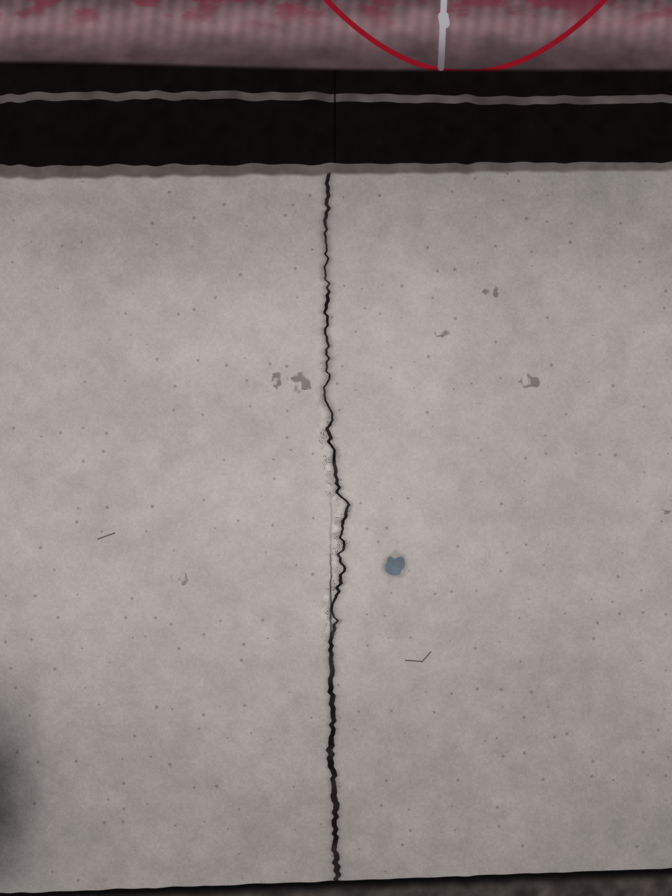
This texture is drawn by a Shadertoy shader. Its source:

```glsl
// Cracked concrete floor below a dark recess, with a ribbed hose, cable and tie along the top.

float hash(vec2 p) {
    vec3 q = fract(p.xyx * 0.1031);
    q += dot(q, q.yzx + 33.33);
    return fract((q.x + q.y) * q.z);
}

float noise(vec2 p) {
    vec2 i = floor(p), f = fract(p);
    f = f * f * (3.0 - 2.0 * f);
    return mix(mix(hash(i), hash(i + vec2(1, 0)), f.x),
               mix(hash(i + vec2(0, 1)), hash(i + vec2(1, 1)), f.x), f.y);
}

float fbm(vec2 p) {
    float sum = 0.0, amp = 0.5;
    for (int i = 0; i < 5; i++) {
        sum += amp * noise(p);
        p = mat2(1.6, 1.2, -1.2, 1.6) * p + 7.3;
        amp *= 0.5;
    }
    return sum;
}

float segment(vec2 p, vec2 a, vec2 b) {
    vec2 d = b - a;
    return length(p - a - d * clamp(dot(p - a, d) / dot(d, d), 0.0, 1.0));
}

// Coverage of a shape whose signed distance is d
float cover(float d, float soft) { return 1.0 - smoothstep(-soft, soft, d); }

float bell(float x, float width) { return exp(-x * x / (width * width)); }

// Horizontal position of the crack at depth y
float crackX(float y) {
    float bend[16] = float[](2.81, 2.795, 2.795, 2.81, 2.8, 2.8, 2.86, 2.94,
                             2.94, 2.88, 2.845, 2.84, 2.84, 2.855, 2.875, 2.895);
    float t = clamp((y - 1.4) / 0.41, 0.0, 14.99);
    int i = int(t);
    float x = mix(bend[i], bend[i + 1], smoothstep(0.0, 1.0, fract(t)));
    x += (0.025 + 0.075 * bell(y - 4.2, 1.0)) * (noise(vec2(y * 9.0, 3)) - 0.5);
    return x + 0.03 * (noise(vec2(y * 28.0, 8)) - 0.5);
}

vec3 concrete(vec2 p, float aa) {
    float light = 0.535 + 0.1 * smoothstep(1.3, 3.0, p.y) - 0.085 * smoothstep(4.8, 7.6, p.y);
    light += 0.035 * bell(length(p - vec2(2.5, 3.6)), 1.6) - 0.02 * smoothstep(3.5, 5.8, p.x);
    light += 0.07 * (fbm(p * 1.4) + fbm(p * 7.0 + 4.0) - 0.96);
    light += 0.026 * (noise(p * 45.0) + noise(p * 90.0) - 1.0);
    light -= 0.32 * bell(length((p - vec2(-0.15, 6.8)) / vec2(0.4, 0.75)), 1.0);

    // Scattered pits, one candidate per cell
    vec2 cell = floor(p * 5.0);
    vec2 pit = fract(p * 5.0) - 0.2 - 0.6 * vec2(hash(cell), hash(cell + 31.0));
    float size = 0.02 + 0.05 * hash(cell + 57.0);
    light *= 1.0 - 0.2 * step(0.62, hash(cell + 83.0)) * cover(length(pit) - size, 0.03 + 2.0 * aa);

    // Larger broken stains: centre and radius
    vec3 stains[7] = vec3[](vec3(2.4, 3.29, 0.09), vec3(2.58, 3.28, 0.09), vec3(4.24, 2.5, 0.06),
        vec3(4.56, 3.27, 0.08), vec3(1.54, 4.95, 0.06), vec3(3.8, 2.87, 0.05), vec3(5.7, 4.34, 0.07));
    float ragged = 0.16 * (fbm(p * 14.0) - 0.48), broken = smoothstep(0.25, 0.65, noise(p * 28.0));
    for (int i = 0; i < 7; i++) {
        float d = length((p - stains[i].xy) * vec2(1, 1.35)) + ragged - stains[i].z;
        light *= 1.0 - 0.28 * cover(d, 0.02) * broken;
    }
    return light * vec3(1.025, 0.98, 0.96);
}

vec3 addCrack(vec3 col, vec2 p, float aa) {
    float off = p.x - crackX(p.y), chips = fbm(p * 17.0);
    // Pale dust and chips beside the opening
    float zone = cover(abs(off + 0.03) - 0.065, 0.035) * smoothstep(3.2, 3.8, p.y) * cover(p.y - 5.45, 0.25);
    col += 0.035 * bell(off, 0.25) * bell(p.y - 4.6, 0.85) + 0.3 * zone * (chips - 0.46);
    col *= 1.0 - 0.5 * zone * cover(abs(chips - 0.4), 0.035);
    // Straight joint left of the crumbled length
    float joint = cover(abs(p.x - 2.83 - 0.012 * noise(p.yy * 16.0)) - 0.005, 0.005 + aa);
    joint *= smoothstep(4.1, 4.4, p.y) * cover(p.y - 5.55, 0.15);
    col *= 1.0 - joint * (0.2 + 0.5 * smoothstep(4.6, 5.1, p.y));
    // Main opening
    float width = 0.007 + 0.009 * noise(vec2(p.y * 7.0, 1)) + 0.012 * smoothstep(5.3, 5.9, p.y);
    float gap = cover(abs(off) - width, aa) * (0.7 + 0.3 * noise(vec2(p.y * 11.0, 5)));
    return mix(col * (1.0 - 0.25 * bell(off, 0.04)), vec3(0.08, 0.06, 0.06), gap);
}

vec3 hose(vec2 p, float aa) {
    float shade = 0.23 + 0.17 * bell(p.y - 0.2, 0.2) + 0.12 * (fbm(p * vec2(5, 9)) - 0.48);
    shade += 0.022 * sin(50.0 * p.x + 6.0 * p.y) * cover(p.y - 0.35, 0.15);
    float smear = smoothstep(0.45, 0.65, fbm(p * vec2(4, 8) + 9.0)) * cover(p.y - 0.15, 0.15);
    vec3 col = mix(shade * vec3(1.2, 0.96, 1.0), vec3(0.44, 0.15, 0.21), 0.6 * smear);
    // Hanging cable
    float t = (p.x - 3.99) / 1.2;
    float cable = abs(p.y - 0.62 + 0.63 * t * t) / sqrt(1.0 + 1.1 * t * t);
    return mix(col, vec3(0.53, 0.07, 0.13), cover(cable - 0.022, aa));
}

void mainImage(out vec4 fragColor, in vec2 fragCoord) {
    // Canvas is 5.76 units wide, with y measured downwards
    float aa = 5.76 / iResolution.x;
    vec2 p = vec2(fragCoord.x, iResolution.y - fragCoord.y) * aa;
    float wobble = 0.03 * (noise(p.xx * 6.0) - 0.5), grit = fbm(p * 9.0) - 0.48;

    // Recess and its thin ledge
    vec3 col = vec3(0.06, 0.042, 0.042) + 0.03 * grit;
    float ledge = cover(abs(p.y - 0.84 + 0.02 * sin(p.x) + wobble) - 0.035, aa);
    col = mix(col, vec3(0.36, 0.33, 0.32), ledge * (0.6 + 0.4 * noise(p * 8.0)));
    col *= 1.0 - 0.7 * cover(abs(p.x - 2.87) - 0.008, aa);

    // Shaded lip and floor slab
    col = mix(col, vec3(0.35, 0.32, 0.31) + 0.12 * grit, cover(1.42 - 0.006 * p.x + wobble - p.y, aa));
    vec3 slab = addCrack(concrete(p, aa), p, aa);
    col = mix(col, slab, cover(1.53 - 0.013 * p.x + wobble - p.y, 0.02));

    // Bluish stone and two twigs
    vec2 q = mat2(0.8, 0.6, -0.6, 0.8) * (p - vec2(3.39, 4.85));
    float stone = length(q * vec2(0.75, 1)) - 0.08 + 0.05 * (noise(p * 18.0) - 0.5);
    col *= 1.0 - 0.2 * cover(stone - 0.02, 0.03);
    col = mix(col, vec3(0.36, 0.4, 0.44) + 0.2 * grit, cover(stone, aa));
    float twig = min(segment(p, vec2(3.48, 5.66), vec2(3.62, 5.67)), segment(p, vec2(3.62, 5.67), vec2(3.69, 5.59)));
    twig = min(twig, segment(p, vec2(0.84, 4.62), vec2(0.98, 4.57)));
    col = mix(col, vec3(0.27, 0.23, 0.22), 0.8 * cover(twig - 0.005, aa));

    // Dark joint beyond the lower end of the slab
    float end = p.y - 7.66 + 0.038 * p.x - 0.4 * wobble;
    vec3 beyond = 0.03 + vec3(0.2, 0.18, 0.17) * (1.0 + grit) * smoothstep(0.0, 0.12, end);
    col = mix(col, beyond, cover(-end, aa));

    // Hose with a pale cable tie
    col = mix(col, hose(p, aa), cover(p.y - 0.53 - 0.07 * smoothstep(0.0, 3.5, p.x), 0.025));
    float tie = min(segment(p, vec2(3.81, -0.1), vec2(3.78, 0.58)) - 0.028,
                    segment(p, vec2(3.8, 0.14), vec2(3.81, 0.2)) - 0.045);
    col = mix(col, vec3(0.66, 0.64, 0.66) - 0.25 * smoothstep(0.2, 0.6, p.y), cover(tie, aa));
    fragColor = vec4(clamp(col, 0.0, 1.0), 1.0);
}
```
